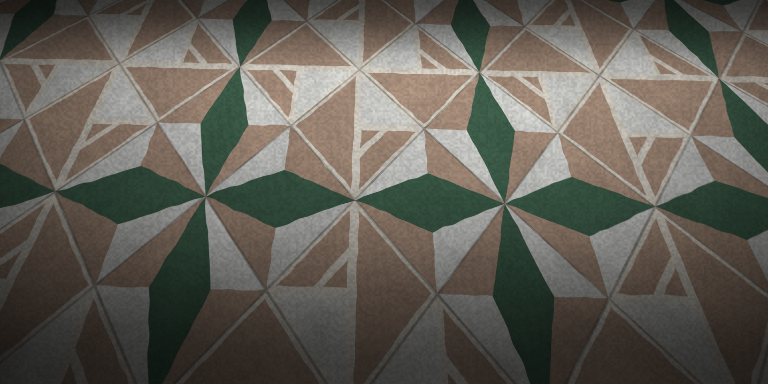
This pattern is drawn by a WebGL 2 fragment shader. Its source:

```glsl
#version 300 es
precision highp float;
// Worn cement floor tiles in perspective: green four-point stars among tan and white facets.

#define PITCH 0.3906        // cell width at the reference row, in canvas heights
#define TILT 0.5908         // perspective strength
#define ROLL 0.025          // slope of the tile rows
#define LEAN 0.035          // sideways drift of the tile columns
#define GREEN_SLOPE 0.36    // fatness of the green diamonds
#define LINE 0.028          // half width of the pale bands
#define SEAM 0.007          // half width of the tile joints
#define WEAR 0.16           // strength of mottling and grain

uniform vec2 u_resolution;
out vec4 fragColor;

const vec3 TAN = vec3(0.59, 0.50, 0.435);
const vec3 WHITE = vec3(0.73, 0.73, 0.72);
const vec3 CREAM = vec3(0.75, 0.73, 0.69);
const vec3 GREEN = vec3(0.22, 0.335, 0.265);
const vec3 JOINT = vec3(0.36, 0.34, 0.31);
const vec2 ROW_ORIGIN = vec2(0.9245, 0.4805);

float softness;

float hash(vec2 p) {
    return fract(sin(dot(p, vec2(127.1, 311.7))) * 43758.545);
}

float noise(vec2 p) {
    vec2 i = floor(p), f = fract(p);
    f = f * f * (3.0 - 2.0 * f);
    return mix(mix(hash(i), hash(i + vec2(1, 0)), f.x),
               mix(hash(i + vec2(0, 1)), hash(i + vec2(1, 1)), f.x), f.y);
}

float fill(float d) {
    return 1.0 - smoothstep(-softness, softness, d);
}

// Canvas to floor plane, one unit per cell
vec2 floorPlane(vec2 p) {
    vec2 q = p - ROW_ORIGIN;
    float rise = q.y + ROLL * q.x;
    float scale = 1.0 - TILT * rise;
    return vec2(1.0 + (q.x - LEAN * rise) / (PITCH * scale), 4.0 / scale - 4.0);
}

// Turn every cell around a star onto the first quadrant
vec2 foldQuarter(vec2 p) {
    if (p.x < 0.0) return p.y < 0.0 ? -p : vec2(p.y, -p.x);
    return p.y < 0.0 ? vec2(-p.y, p.x) : p;
}

// Half of the cell next to the star: two green edges and four facets
vec3 starHalf(vec2 c, float diagonal) {
    float white = mix(fill(0.5 - c.y), fill(c.x - 0.5), fill(-diagonal));
    vec2 tip = GREEN_SLOPE * min(c, 1.0 - c);
    float green = min(c.y - tip.x, c.x - tip.y) * 0.94;
    return mix(mix(TAN, WHITE, white), GREEN, fill(green));
}

// Opposite half: banded triangles, one of them split by a forked stem
vec3 panelHalf(vec2 c, float diagonal, float across) {
    vec3 color = mix(TAN, WHITE, fill(diagonal) * fill(0.5 - c.x));
    float stem = abs(c.x - 0.5);
    float branch = max(abs(c.x + c.y - 1.28) * 0.7071, c.x - 0.5);
    float fork = max(min(stem, branch) - LINE * 0.8, diagonal);
    float border = min(min(across, abs(diagonal)), 1.0 - max(c.x, c.y)) - LINE;
    return mix(color, CREAM, fill(min(fork, border)));
}

// Bright middle, dim foreground, top and sides
float lighting(vec2 p) {
    float light = 0.33 + 0.67 * smoothstep(0.0, 0.62, p.y);
    light *= mix(1.0, 0.36, smoothstep(0.80, 1.02, p.y));
    float side = (p.x - 1.1) / 1.1;
    light *= 1.0 - 0.46 * side * side;
    float sheen = (p.y - 0.74) * 8.0;
    return light * (1.0 + 0.10 * exp(-sheen * sheen));
}

void main() {
    vec2 p = gl_FragCoord.xy / u_resolution.y;
    vec2 ground = floorPlane(p);
    softness = 0.5 * max(fwidth(ground.x), fwidth(ground.y));

    // Slightly uneven hand-made edges
    vec2 wobble = vec2(noise(ground * 14.0), noise(ground * 14.0 + 37.0)) - 0.5;
    vec2 bent = ground + 0.012 * wobble;
    vec2 cell = foldQuarter(mod(bent + 1.0, 2.0) - 1.0);
    float diagonal = (cell.x - cell.y) * 0.7071;
    float across = (cell.x + cell.y - 1.0) * 0.7071;
    vec3 color = mix(starHalf(cell, diagonal), panelHalf(cell, diagonal, across), fill(-across));

    // Joints run along the cell diagonals
    vec2 tile = vec2(ground.x + ground.y, ground.x - ground.y);
    vec2 toJoint = abs(fract(tile + 0.5) - 0.5) * 0.7071;
    float joint = fill(min(toJoint.x, toJoint.y) - SEAM);
    color = mix(color, JOINT, joint * (0.3 + 0.3 * noise(ground * 9.0)));

    // Tone per tile, cloudy wear, grain
    color *= 0.96 + 0.08 * hash(floor(tile));
    float mottle = noise(ground * 6.0) + 0.5 * noise(ground * 23.0) - 0.75;
    float grain = noise(p * 190.0) - 0.5;
    color *= 1.0 + WEAR * (0.5 * mottle + grain);

    fragColor = vec4(color * lighting(p), 1.0);
}
```
